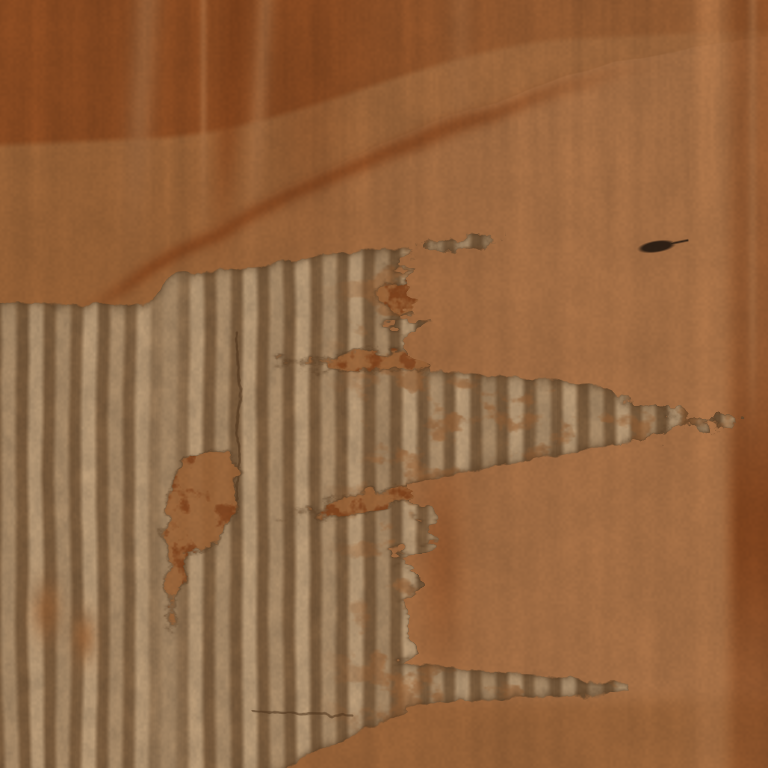
Reproduce this texture procedurally as a WebGL 2 fragment shader.

```glsl
#version 300 es
precision highp float;
// Torn rust-brown cardboard: a flat paper face with folds and streaks, ripped
// open to show corrugated flutes. The tear is a union of edge functions
// roughened by value noise; flutes repeat with fract, scraps are ellipses.
uniform vec2 u_resolution;
out vec4 outColor;

const vec3 RUST = vec3(0.48, 0.245, 0.10), BROWN = vec3(0.56, 0.36, 0.20);
const vec3 TAN = vec3(0.625, 0.42, 0.26), SHADOW = vec3(0.29, 0.19, 0.10);
const vec3 FLUTE_LIGHT = vec3(0.69, 0.575, 0.44), FLUTE_DARK = vec3(0.45, 0.335, 0.22);
const float PERIOD = 0.0347, PHASE = 0.013;

float hash(vec2 p) {
  vec3 q = fract(p.xyx * 0.1031);
  q += dot(q, q.yzx + 33.33);
  return fract((q.x + q.y) * q.z);
}

float noise(vec2 p) {
  vec2 i = floor(p), f = fract(p);
  f = f * f * (3.0 - 2.0 * f);
  return mix(mix(hash(i), hash(i + vec2(1, 0)), f.x),
             mix(hash(i + vec2(0, 1)), hash(i + vec2(1, 1)), f.x), f.y);
}

// Layered noise centred on zero
float fbm(vec2 p) {
  float sum = 0.0, amp = 0.5;
  for (int i = 0; i < 4; i++, amp *= 0.5) {
    sum += amp * (noise(p) - 0.5);
    p = p * 2.03 + 17.1;
  }
  return sum;
}

// Soft bump of given half width
float band(float x, float centre, float width) {
  float t = (x - centre) / width;
  return exp(-t * t);
}

// Rotated ellipse, positive inside
float blob(vec2 p, vec2 centre, vec2 radius, float angle) {
  float c = cos(angle), s = sin(angle);
  vec2 q = mat2(c, -s, s, c) * (p - centre);
  return (1.0 - length(q / radius)) * min(radius.x, radius.y);
}

float segment(vec2 p, vec2 a, vec2 b) {
  vec2 d = b - a;
  return length(p - a - d * clamp(dot(p - a, d) / dot(d, d), 0.0, 1.0));
}

float cover(float d) { return smoothstep(-0.0016, 0.0016, d); }

// Torn opening: main body, two fingers and chips, positive inside
float tear(vec2 p) {
  float top = 0.605 + 0.042 * smoothstep(0.185, 0.235, p.x) + 0.028 * smoothstep(0.25, 0.5, p.x);
  float right = 0.535 + fbm(p * vec2(20, 38)) * 0.12;
  float body = min(min(top - p.y, right - p.x), p.y - (p.x - 0.365) * 0.45);
  float top1 = 0.565 - 0.085 * p.x - 0.024 * smoothstep(0.77, 0.84, p.x);
  float finger1 = min(min(top1 - p.y, p.y - 0.273 - 0.185 * p.x), p.x - 0.48);
  finger1 += fbm(p * 60.0) * 0.04 * smoothstep(0.76, 0.86, p.x);
  float finger2 = min(min(0.184 - 0.09 * p.x - p.y, p.y - 0.05 - 0.06 * p.x),
                      min(p.x - 0.48, 0.82 - p.x));
  float chips = blob(p, vec2(0.595, 0.682), vec2(0.05, 0.008), 0.15) + fbm(p * 70.0) * 0.02;
  return max(max(body, finger1), max(finger2, chips)) + fbm(p * 55.0) * 0.014;
}

// Paper still stuck on the flutes, positive inside
float scraps(vec2 p) {
  float d = blob(p, vec2(0.262, 0.345), vec2(0.043, 0.068), -0.3);
  d = max(d, blob(p, vec2(0.232, 0.265), vec2(0.012, 0.05), -0.15));
  d = max(d, blob(p, vec2(0.53, 0.615), vec2(0.042, 0.022), 0.1));
  d = max(d, blob(p, vec2(0.49, 0.53), vec2(0.085, 0.011), 0.03));
  d = max(d, blob(p, vec2(0.47, 0.345), vec2(0.065, 0.012), 0.23));
  return d + fbm(p * vec2(50, 65)) * 0.025;
}

vec3 paper(vec2 p) {
  float below = 0.535 + 0.7 * p.x - 0.28 * p.x * p.x + fbm(p * 14.0) * 0.014 - p.y;
  float fold = 0.811 + 0.045 * p.x + 0.105 * smoothstep(0.2, 0.75, p.x);
  vec3 col = mix(BROWN, TAN, smoothstep(0.1, 0.75, p.x));
  col = mix(col, BROWN, 0.55 * cover(-below));
  col = mix(col, RUST, smoothstep(-0.006, 0.006, p.y - fold) * (0.8 - 0.5 * smoothstep(0.3, 0.8, p.x)));
  // Vertical wear: dark gullies and pale ridges
  float high = smoothstep(0.62, 0.85, p.y), lean = p.x - (p.y - 0.8) * 0.06;
  col = mix(col, RUST, high * (0.65 * band(lean, 0.295, 0.018) + 0.25 * band(lean, 0.4, 0.05)));
  col = mix(col, TAN, high * (0.65 * band(lean, 0.18, 0.018) + 0.6 * band(lean, 0.334, 0.012)
            + 0.5 * band(p.x, 0.265, 0.005) + 0.35 * band(p.x, 0.6, 0.015)));
  // Diagonal crease
  float fade = smoothstep(0.08, 0.2, p.x) * (1.0 - smoothstep(0.55, 0.9, p.x));
  col = mix(col, RUST, 0.75 * fade * band(below, 0.014, 0.013));
  // Lower right sheet and worn right border
  col = mix(col, RUST, 0.45 * band(p.x, 0.575, 0.028) * band(p.y, 0.27, 0.12));
  col = mix(col, BROWN, 0.75 * smoothstep(0.11, 0.07, p.y));
  col = mix(col, TAN * 1.06, 0.6 * band(p.x, 0.925, 0.025));
  col = mix(col, RUST, smoothstep(0.935, 0.965, p.x) * (0.45 + 0.45 * band(p.y, 0.31, 0.15)));
  col = mix(col, TAN, 0.6 * band(p.x, 0.98, 0.006) * smoothstep(0.4, 0.6, p.y));
  float streak = fbm(p * vec2(38, 1.8)) * (0.4 + high);
  return col * (1.0 + 0.22 * streak + 0.012 * cos(6.2832 * (p.x - PHASE) / PERIOD) + 0.1 * fbm(p * 24.0));
}

vec3 flutes(vec2 p) {
  float u = (p.x - PHASE + fbm(p * vec2(9, 5)) * 0.009) / PERIOD + 0.5;
  float index = floor(u), crest = 1.0 - smoothstep(0.14, 0.4, abs(fract(u) - 0.5));
  float light = crest * (0.72 + 0.28 * mod(index, 2.0)) + 0.12 * (hash(vec2(index, 4)) - 0.5);
  light = mix(light, 0.68, 0.75 * band(p.x, 0.215, 0.03));
  vec3 col = mix(FLUTE_DARK, FLUTE_LIGHT, clamp(light, 0.0, 1.0));
  float worn = smoothstep(0.4, 0.52, p.x) * smoothstep(0.02, 0.2, fbm(p * vec2(30, 42)));
  float stain = band(p.x, 0.06, 0.018) * band(p.y, 0.205, 0.035) + band(p.x, 0.11, 0.015) * band(p.y, 0.17, 0.03);
  col = mix(col, BROWN, max(0.65 * worn, 0.75 * stain));
  return col * (1.0 + 0.18 * fbm(p * vec2(80, 45)));
}

void main() {
  vec2 p = gl_FragCoord.xy / u_resolution, q = p + fbm(p * 35.0) * 0.016;
  float open = tear(p), scrap = scraps(p);
  vec3 core = mix(flutes(p), SHADOW, 0.5 * exp(-max(open, 0.0) / 0.005));
  // Thin cracks, then scraps with a dark outline
  float crack = min(segment(q, vec2(0.31, 0.34), vec2(0.312, 0.57)), segment(q, vec2(0.33, 0.075), vec2(0.46, 0.07)));
  core = mix(core, SHADOW, max(0.55 * smoothstep(0.003, 0.0005, crack), 0.45 * band(scrap, 0.0, 0.003)));
  core = mix(core, mix(BROWN * 1.05, RUST, smoothstep(0.03, 0.2, fbm(p * 45.0))), 0.9 * cover(scrap));
  vec3 col = mix(paper(p), core, cover(open));
  // Small dark fleck with a thin tail
  float fleck = max(blob(p, vec2(0.855, 0.679), vec2(0.022, 0.007), 0.15),
                    0.0012 - segment(p, vec2(0.87, 0.682), vec2(0.895, 0.687)));
  col = mix(col, vec3(0.13, 0.09, 0.06), 0.9 * cover(fleck));
  outColor = vec4(col * (0.975 + 0.05 * noise(p * 260.0)), 1.0);
}
```
